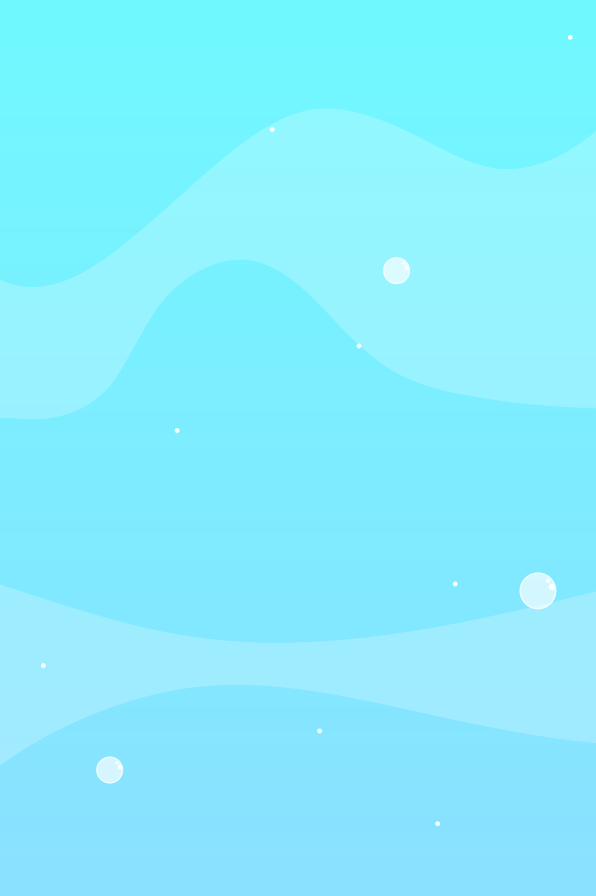
Reproduce this background procedurally as a WebGL 2 fragment shader.

```glsl
#version 300 es
precision highp float;

uniform vec2 u_resolution;
out vec4 outColor;

#define SKY_TOP vec3(0.437, 0.975, 1.0)
#define SKY_BOTTOM vec3(0.543, 0.880, 1.0)
#define BAND_ALPHA 0.22
#define BUBBLE_ALPHA 0.66
#define RIM_ALPHA 0.55
#define RIM_WIDTH 0.0016
#define SPECK_RADIUS 0.0027
#define SPECK_ALPHA 0.92

// Wave knots: position, height, slope
const vec3 HIGH_CREST[7] = vec3[](
  vec3(0.0, 0.6875, -0.28), vec3(0.055, 0.6797, 0.0), vec3(0.2756, 0.7656, 0.585),
  vec3(0.5453, 0.8789, 0.0), vec3(0.7087, 0.8451, -0.34), vec3(0.8504, 0.8112, 0.0),
  vec3(1.0, 0.8535, 0.54));
const vec3 HIGH_BASE[9] = vec3[](
  vec3(0.0, 0.5339, -0.04), vec3(0.177, 0.5638, 0.63), vec3(0.2264, 0.6146, 1.2),
  vec3(0.2854, 0.6732, 0.63), vec3(0.4035, 0.7103, 0.0), vec3(0.5413, 0.6563, -0.71),
  vec3(0.6594, 0.5859, -0.38), vec3(0.8071, 0.556, -0.112), vec3(1.0, 0.5443, -0.02));
const vec3 LOW_CREST[4] = vec3[](
  vec3(0.0, 0.3477, -0.218), vec3(0.2264, 0.3021, -0.165),
  vec3(0.4626, 0.2826, 0.0), vec3(1.0, 0.3398, 0.165));
const vec3 LOW_BASE[5] = vec3[](
  vec3(0.0, 0.1458, 0.476), vec3(0.1575, 0.2031, 0.27), vec3(0.3937, 0.2357, 0.0),
  vec3(0.7087, 0.2044, -0.146), vec3(1.0, 0.1706, -0.06));

// Bubbles: centre, radius
const vec3 BUBBLES[3] = vec3[](
  vec3(0.6654, 0.6979, 0.0150), vec3(0.9026, 0.3405, 0.0205), vec3(0.1841, 0.1406, 0.0150));
const vec2 SPECKS[8] = vec2[](
  vec2(0.9567, 0.9583), vec2(0.4567, 0.8555), vec2(0.6024, 0.6139), vec2(0.2972, 0.5195),
  vec2(0.7638, 0.3483), vec2(0.0728, 0.2572), vec2(0.5364, 0.1842), vec2(0.7343, 0.0807));

// Cubic Hermite piece between two knots, zero outside them
float span(float x, vec3 a, vec3 b) {
  if (x < a.x || x >= b.x) return 0.0;
  float width = b.x - a.x;
  float t = (x - a.x) / width;
  float s = 1.0 - t;
  return mix(a.y, b.y, t * t * (3.0 - 2.0 * t)) + width * t * s * (a.z * s - b.z * t);
}

// Coverage below a wave edge, one pixel soft
float below(float edge, float y) {
  float d = edge - y;
  return clamp(d / length(vec2(dFdx(d), dFdy(d))) + 0.5, 0.0, 1.0);
}

// Coverage of a disc, in units of canvas height
float disc(vec2 p, float radius) {
  return clamp((radius - length(p)) * u_resolution.y + 0.5, 0.0, 1.0);
}

void main() {
  vec2 uv = gl_FragCoord.xy / u_resolution;
  vec2 aspect = vec2(u_resolution.x / u_resolution.y, 1.0);
  vec3 color = mix(SKY_BOTTOM, SKY_TOP, uv.y);
  vec3 white = vec3(1.0);

  // Translucent wave bands
  vec4 edges = vec4(0.0);
  for (int i = 0; i < 6; i++) edges.x += span(uv.x, HIGH_CREST[i], HIGH_CREST[i + 1]);
  for (int i = 0; i < 8; i++) edges.y += span(uv.x, HIGH_BASE[i], HIGH_BASE[i + 1]);
  for (int i = 0; i < 3; i++) edges.z += span(uv.x, LOW_CREST[i], LOW_CREST[i + 1]);
  for (int i = 0; i < 4; i++) edges.w += span(uv.x, LOW_BASE[i], LOW_BASE[i + 1]);
  float bands = below(edges.x, uv.y) - below(edges.y, uv.y)
              + below(edges.z, uv.y) - below(edges.w, uv.y);
  color = mix(color, white, BAND_ALPHA * bands);

  // Bubbles with a pale rim and two glints
  for (int i = 0; i < 3; i++) {
    vec2 p = (uv - BUBBLES[i].xy) * aspect;
    float r = BUBBLES[i].z;
    float body = disc(p, r);
    float rim = body - disc(p, r - RIM_WIDTH);
    float glint = max(disc(p - r * vec2(0.55, 0.55), r * 0.12),
                      disc(p - r * vec2(0.78, 0.22), r * 0.19));
    color = mix(color, white, BUBBLE_ALPHA * body);
    color = mix(color, white, max(RIM_ALPHA * rim, 0.85 * glint));
  }

  // Scattered specks
  for (int i = 0; i < 8; i++) {
    color = mix(color, white, SPECK_ALPHA * disc((uv - SPECKS[i]) * aspect, SPECK_RADIUS));
  }

  outColor = vec4(color, 1.0);
}
```
